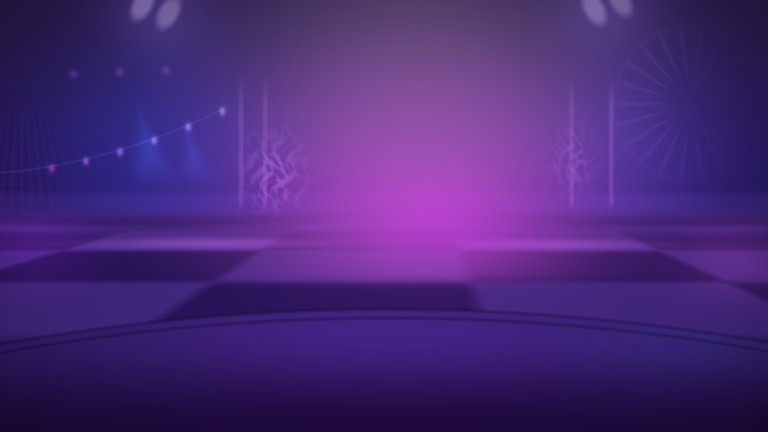
Reproduce this background procedurally as a WebGL 1 fragment shader.

```glsl
precision highp float;
uniform vec2 u_resolution;

float glow(vec2 p, vec2 centre, vec2 radius) {
  vec2 d = (p - centre) / radius;
  return exp(-dot(d, d));
}

float band(float x, float centre, float halfWidth) {
  return 1.0 - smoothstep(halfWidth * 0.3, halfWidth, abs(x - centre));
}

vec2 hash2(vec2 c) {
  return fract(sin(vec2(dot(c, vec2(127.1, 311.7)), dot(c, vec2(269.5, 183.3)))) * 4375.5);
}

float cellular(vec2 p) {
  float nearest = 1.0;
  for (int j = -1; j <= 1; j++) {
    for (int i = -1; i <= 1; i++) {
      vec2 o = vec2(float(i), float(j));
      nearest = min(nearest, length(o + hash2(floor(p) + o) - fract(p)));
    }
  }
  return nearest;
}

// Night fairground behind the floor
vec3 fairground(vec2 p) {
  vec3 col = mix(vec3(0.16, 0.10, 0.40), vec3(0.16, 0.10, 0.30), smoothstep(0.6, 1.0, p.y));
  col += vec3(0.01, 0.06, 0.17) * glow(p, vec2(0.42, 0.68), vec2(0.30, 0.24));
  col += vec3(0.05, 0.07, 0.17) * glow(p, vec2(1.42, 0.68), vec2(0.24, 0.26));

  // Blue canvas peaks
  for (int i = 0; i < 2; i++) {
    float k = float(i);
    float x = p.x - 0.32 - 0.10 * k - (0.76 - p.y) * 0.22;
    float peak = smoothstep(0.0, 0.05, 0.35 * (0.79 - 0.04 * k - p.y) - abs(x));
    col += vec3(0.03, 0.08, 0.15) * peak * smoothstep(0.55, 0.66, p.y);
  }

  // Ribbed tent at the far left
  float rib = pow(0.5 + 0.5 * cos((p.x - 0.05) / (1.02 - p.y) * 130.0), 3.0);
  float dots = 0.6 + 0.4 * sin(p.y * 420.0);
  col += vec3(0.09, 0.01, 0.05) * rib * dots * glow(p, vec2(0.04, 0.62), vec2(0.10, 0.15));

  // Faint big wheel
  vec2 w = p - vec2(1.60, 0.76);
  float r = length(w);
  float spokes = pow(0.5 + 0.5 * cos(atan(w.y, w.x) * 22.0), 6.0);
  float wheel = spokes * smoothstep(0.03, 0.1, r) + band(r, 0.18, 0.008);
  col += vec3(0.05, 0.03, 0.07) * wheel * (1.0 - smoothstep(0.15, 0.20, r)) * smoothstep(0.12, -0.1, w.x);

  // Carousel poles and ornate figures
  for (int i = 0; i < 4; i++) {
    float k = float(i);
    float x = 0.558 + 0.056 * k + step(1.5, k) * 0.653 + step(2.5, k) * 0.036;
    float height = smoothstep(0.51, 0.54, p.y) * (1.0 - smoothstep(0.74, 0.84, p.y));
    col += vec3(0.14, 0.09, 0.13) * band(p.x, x, 0.008) * height;
  }
  float figures = glow(p, vec2(0.64, 0.60), vec2(0.06, 0.08))
    + 0.6 * glow(p, vec2(1.32, 0.63), vec2(0.05, 0.065));
  vec2 warp = 0.012 * sin(p.yx * 70.0 + p * 30.0);
  float ornament = smoothstep(0.2, 0.8, cellular((p + warp) * vec2(60.0, 40.0)));
  col += vec3(0.32, 0.24, 0.34) * ornament * figures;
  col += vec3(0.05, 0.03, 0.07) * band(p.y, 0.525, 0.04);

  // Strings of bulbs
  float wire = 0.60 + 0.08 * p.x + 0.40 * p.x * p.x;
  col += vec3(0.06, 0.04, 0.08) * band(p.y, wire, 0.004) * (1.0 - smoothstep(0.5, 0.56, p.x));
  for (int i = 0; i < 6; i++) {
    float x = 0.12 + 0.079 * float(i);
    vec3 tint = mix(vec3(0.40, 0.12, 0.30), vec3(0.34, 0.40, 0.46), float(i) / 5.0);
    col += tint * glow(p, vec2(x, 0.595 + 0.08 * x + 0.40 * x * x), vec2(0.007, 0.009));
    float upper = 0.17 + 0.107 * float(i);
    col += vec3(0.18, 0.08, 0.17) * step(upper, 0.4) * glow(p, vec2(upper, 0.822 + 0.04 * upper), vec2(0.009));
  }
  return col;
}

// Perspective checker floor converging above the horizon
vec3 ballroom(vec2 p) {
  float depth = max(0.671 - p.y, 0.05);
  float column = ((p.x - 0.981) / depth + 1.5) / 1.83;
  float row = (1.0 / depth - 3.085) / 0.9;
  float cx = clamp(sin(column * 3.14159) / 0.10, -1.0, 1.0);
  float cy = clamp(sin(row * 3.14159) / 0.25, -1.0, 1.0);
  float tile = mix(0.5 + 0.5 * cx * cy, 0.5, smoothstep(0.42, 0.49, p.y));
  vec3 col = mix(vec3(0.15, 0.075, 0.34), vec3(0.25, 0.15, 0.49), tile);
  float streak = 0.5 + 0.5 * sin(p.y * 150.0 + sin(p.x * 5.0));
  col += vec3(0.05, 0.03, 0.07) * streak * smoothstep(0.38, 0.46, p.y);
  col += vec3(0.22, 0.13, 0.20) * glow(p, vec2(0.47, 0.438), vec2(0.26, 0.013));
  col += vec3(0.20, 0.11, 0.18) * glow(p, vec2(1.28, 0.435), vec2(0.24, 0.013));
  col += vec3(0.12, 0.02, 0.16) * glow(p, vec2(0.06, 0.44), vec2(0.14, 0.10));
  col += vec3(0.16, 0.05, 0.13) * glow(p, vec2(1.71, 0.40), vec2(0.14, 0.09));
  return col;
}

void main() {
  vec2 p = gl_FragCoord.xy / u_resolution * vec2(16.0 / 9.0, 1.0);
  vec3 col = mix(ballroom(p), fairground(p), smoothstep(0.485, 0.525, p.y));

  // Magenta haze fading to mauve at the top
  vec3 haze = mix(vec3(0.71, 0.30, 0.78), vec3(0.62, 0.34, 0.70), smoothstep(0.52, 0.74, p.y));
  haze = mix(haze, vec3(0.41, 0.31, 0.49), smoothstep(0.66, 1.0, p.y));
  float core = 0.92 * glow(p, vec2(0.98, 0.56), vec2(0.36, 0.27));
  float plume = 0.86 * glow(p, vec2(0.97, 0.86), vec2(0.42, 0.34));
  float mist = 1.0 - (1.0 - core) * (1.0 - plume);
  mist *= mix(0.22, 1.0, smoothstep(0.325, 0.37, p.y));
  col = mix(col, haze, mist);
  col += vec3(0.06, -0.03, 0.06) * glow(p, vec2(1.03, 0.47), vec2(0.20, 0.08));

  // Tilted spotlights along the top
  for (int i = 0; i < 4; i++) {
    float k = float(i);
    float right = step(1.5, k);
    vec2 lamp = vec2(0.330 + 0.060 * k + right * 0.925, 0.99 - 0.02 * k + right * 0.03);
    lamp.y += step(2.5, k) * 0.04;
    vec2 d = p - lamp;
    d.x += d.y * mix(-0.35, 0.35, right);
    float lens = 1.0 - smoothstep(0.5, 1.2, length(d / vec2(0.028, 0.042)));
    col = mix(col, vec3(0.50, 0.43, 0.62), lens * 0.75);
    col += vec3(0.05, 0.04, 0.08) * glow(p, lamp, vec2(0.11));
  }

  // Curved stage with a soft double lip
  float rim = 0.284 - 0.10 * (p.x - 0.9) * (p.x - 0.9);
  vec3 stage = mix(vec3(0.12, 0.035, 0.24), vec3(0.20, 0.11, 0.42), smoothstep(0.0, 0.24, p.y));
  stage += vec3(0.07, 0.03, 0.11) * glow(p, vec2(0.92, 0.22), vec2(0.50, 0.13));
  stage += vec3(0.01, 0.04, 0.06) * glow(p, vec2(1.62, 0.22), vec2(0.25, 0.12));
  col = mix(stage, col, smoothstep(-0.003, 0.004, p.y - rim));
  col *= 1.0 - 0.20 * band(p.y, rim, 0.006) - 0.22 * band(p.y, rim - 0.020, 0.006);

  // Edge falloff
  vec2 edge = abs(p / vec2(16.0 / 9.0, 1.0) - 0.5) * 2.0;
  col *= 1.0 - 0.16 * pow(edge.x, 4.0) - 0.08 * pow(edge.y, 5.0);
  gl_FragColor = vec4(col, 1.0);
}
```
